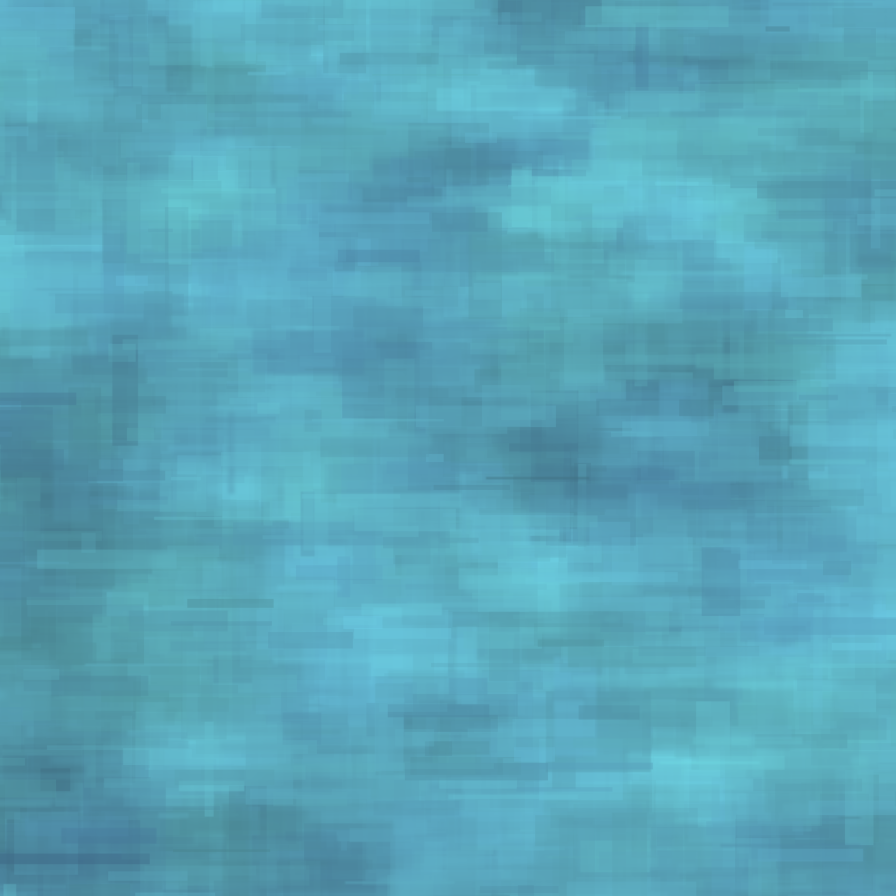
This texture is drawn by a WebGL 2 fragment shader. Its source:

```glsl
#version 300 es
precision highp float;
// Layered translucent teal blocks and strips, like dry brush marks on a wall.
// Each layer scatters jittered rectangles over a grid; every rectangle takes its
// tone from smooth noise at its centre, so overlaps gather into blocky clouds.

uniform vec2 u_resolution;
out vec4 outColor;

const int LAYERS = 16;
const vec3 BASE = vec3(0.349, 0.652, 0.728);
const vec3 LIGHT_AXIS = vec3(0.45, 1.0, 0.95);
const vec3 HUE_AXIS = vec3(0.0, -0.35, 0.75);
const float EDGE = 0.0015;

float hash(vec2 p) {
  return fract(sin(dot(p, vec2(127.1, 311.7))) * 43758.5453);
}

vec2 hash2(vec2 p) {
  return vec2(hash(p), hash(p + vec2(37.2, 17.9)));
}

// Smooth value noise in -1..1
float noise(vec2 p) {
  vec2 i = floor(p);
  vec2 f = fract(p);
  f = f * f * (3.0 - 2.0 * f);
  float low = mix(hash(i), hash(i + vec2(1.0, 0.0)), f.x);
  float high = mix(hash(i + vec2(0.0, 1.0)), hash(i + vec2(1.0, 1.0)), f.x);
  return 2.0 * mix(low, high, f.y) - 1.0;
}

// Broad tone: x is lightness, y is the shift from green to blue
vec2 cloudTone(vec2 p) {
  float light = 0.62 * noise(p * vec2(6.5, 9.0) + 3.7)
              + 0.50 * noise(p * vec2(11.0, 19.0) + 21.3);
  float hue = noise(p * vec2(8.0, 13.0) + 57.1);
  return vec2(light, hue);
}

// Coverage of a rectangle that fades inward from its edges
float rectMask(vec2 offset, vec2 halfSize, float softness) {
  vec2 inside = halfSize - abs(offset);
  vec2 fade = min(vec2(softness), halfSize);
  vec2 cover = smoothstep(vec2(0.0), fade, inside);
  return cover.x * cover.y;
}

// Cells per canvas: wide strips, blocks, upright strips or thin streaks
vec2 layerGrid(int layer) {
  int kind = layer % 4;
  vec2 grid = vec2(9.0, 13.0);
  if (kind == 0) grid = vec2(6.0, 24.0);
  if (kind == 2) grid = vec2(21.0, 9.0);
  if (kind == 3) grid = vec2(7.0, 44.0);
  return grid * (0.75 + 0.045 * float(layer));
}

// Paints one layer of rectangles over the tone beneath
vec2 paintLayer(vec2 p, vec2 tone, vec2 grid, float seed) {
  vec2 cell = floor(p * grid + seed);
  for (int y = -1; y <= 1; y++) {
    for (int x = -1; x <= 1; x++) {
      vec2 id = cell + vec2(x, y);
      vec2 key = id + seed * 7.31;
      vec2 center = (id - seed + hash2(key)) / grid;
      vec2 halfSize = mix(vec2(0.1), vec2(0.85), hash2(key + 5.3)) / grid;
      float soft = mix(EDGE, 0.015, pow(hash(key + 9.1), 6.0));
      float cover = rectMask(p - center, halfSize, soft);
      if (cover <= 0.0) continue;
      vec2 jitter = 2.0 * hash2(key + 13.7) - 1.0;
      vec2 paint = cloudTone(center) + jitter * vec2(0.68, 0.7);
      float opacity = mix(0.06, 0.48, hash(key + 19.9));
      tone = mix(tone, paint, cover * opacity);
    }
  }
  return tone;
}

void main() {
  vec2 p = gl_FragCoord.xy / min(u_resolution.x, u_resolution.y);
  vec2 tone = cloudTone(p);

  // Overlapping strips and blocks
  for (int i = 0; i < LAYERS; i++) {
    tone = paintLayer(p, tone, layerGrid(i), float(i) * 1.37 + 0.4);
  }

  // Soft wash that blends the blocks
  tone = mix(tone, cloudTone(p), 0.12);

  vec3 color = BASE + LIGHT_AXIS * tone.x * 0.16 + HUE_AXIS * tone.y * 0.036;
  outColor = vec4(clamp(color, 0.0, 1.0), 1.0);
}
```
